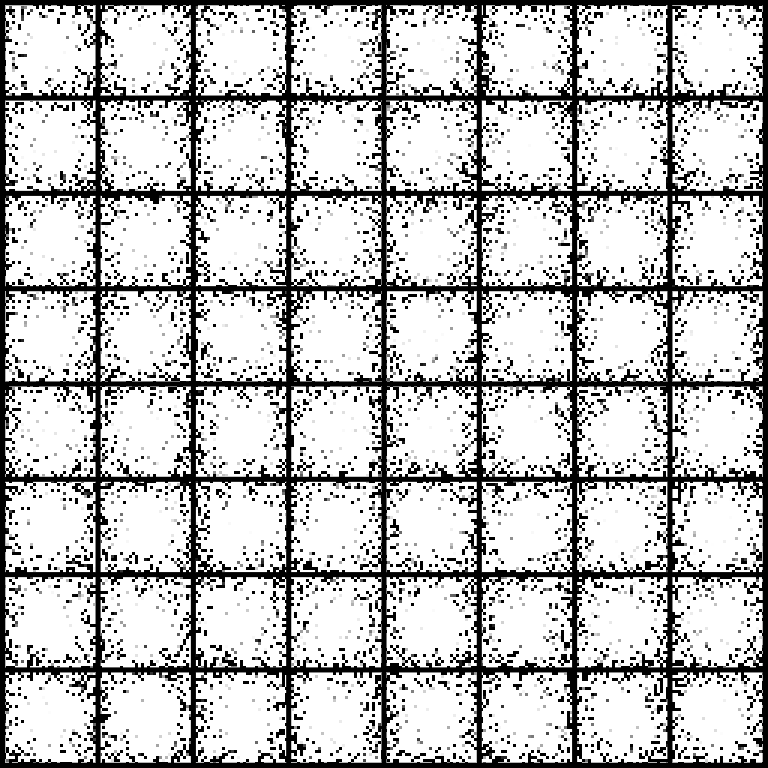
A Shadertoy shader for this pattern:

```glsl
const float CELLS = 8.0;            // repeats across and down
const float PITCH = 0.1241;         // cell size
const float LINE_HALF = 0.0033;     // half width of the grid lines
const float SPECKS = 256.0;         // grain squares across the canvas
const float EDGE_DENSITY = 0.44;    // grain coverage beside the lines
const float CENTRE_DENSITY = 0.006; // stray grain mid-cell
const float FALLOFF = 1.6;          // how fast grain thins inward
const float TONE_RANGE = 0.06;      // share of specks left grey
const vec3 INK = vec3(0.0);
const vec3 PAPER = vec3(1.0);

float hash(vec2 p) {
    uvec2 q = uvec2(ivec2(p) + 4096);
    uint h = q.x * 73856093u ^ q.y * 19349663u;
    h = (h ^ (h >> 16)) * 0x7feb352du;
    h = (h ^ (h >> 15)) * 0x846ca68bu;
    h ^= h >> 16;
    return float(h >> 8) / 16777216.0;
}

// Ink of one grain square, denser toward the cell edges
float speck(vec2 id) {
    vec2 cell = fract((id + 0.5) / SPECKS / PITCH);
    vec2 bowl = 4.0 * cell * (1.0 - cell);
    float edge = 1.0 - bowl.x * bowl.y;
    float density = CENTRE_DENSITY + EDGE_DENSITY * pow(max(edge, 0.0), FALLOFF);
    return clamp((density - hash(id)) / TONE_RANGE, 0.0, 1.0);
}

// Grain squares with edges smoothed over one pixel
float grain(vec2 p, float pixel) {
    vec2 g = p * SPECKS - 0.5;
    vec2 id = floor(g);
    float blur = min(pixel * SPECKS, 1.0);
    vec2 f = clamp((g - id - 0.5) / blur + 0.5, 0.0, 1.0);
    float low = mix(speck(id), speck(id + vec2(1, 0)), f.x);
    float high = mix(speck(id + vec2(0, 1)), speck(id + vec2(1, 1)), f.x);
    return mix(low, high, f.y);
}

// Grid lines, with everything beyond the outermost line filled
float gridLines(vec2 p, float pixel) {
    vec2 c = p / PITCH;
    vec2 away = abs(c - round(c)) * PITCH;
    vec2 inside = 0.5 * CELLS * PITCH - abs(p);
    float d = min(min(away.x, away.y), min(inside.x, inside.y));
    return clamp((LINE_HALF - d) / pixel + 0.5, 0.0, 1.0);
}

void mainImage(out vec4 fragColor, in vec2 fragCoord) {
    float pixel = 1.0 / min(iResolution.x, iResolution.y);
    vec2 p = (fragCoord - 0.5 * iResolution.xy) * pixel;
    float ink = max(grain(p, pixel), gridLines(p, pixel));
    fragColor = vec4(mix(PAPER, INK, ink), 1.0);
}
```
